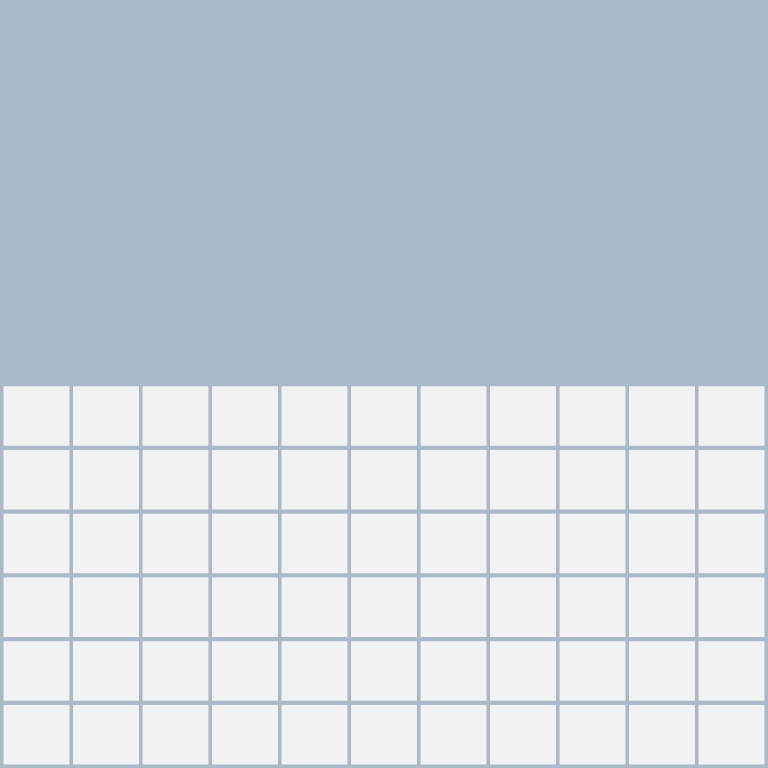
Reproduce this pattern procedurally as a Shadertoy shader.

```glsl
#define WALL_COLOR vec3(0.667, 0.725, 0.788)
#define TILE_COLOR vec3(0.949)
#define TILE_COUNT vec2(11.0, 6.0)
#define TILE_PITCH vec2(0.0905, 0.0830)
#define TILE_SIZE vec2(0.0858, 0.0775)
#define GRID_CORNER vec2(0.0046, 0.0046)

// Antialiased coverage of the nearest tile in a bounded grid
float tileCoverage(vec2 uv, vec2 pixel) {
    vec2 firstCenter = GRID_CORNER + 0.5 * TILE_SIZE;
    vec2 cell = floor((uv - firstCenter) / TILE_PITCH + 0.5);
    cell = clamp(cell, vec2(0.0), TILE_COUNT - 1.0);
    vec2 offset = abs(uv - firstCenter - cell * TILE_PITCH);
    vec2 coverage = clamp((0.5 * TILE_SIZE - offset) / pixel + 0.5, 0.0, 1.0);
    return coverage.x * coverage.y;
}

void mainImage(out vec4 fragColor, in vec2 fragCoord) {
    vec2 pixel = 1.0 / iResolution.xy;
    vec2 uv = fragCoord * pixel;

    // Pale tiles over the plain wall
    vec3 color = mix(WALL_COLOR, TILE_COLOR, tileCoverage(uv, pixel));
    fragColor = vec4(color, 1.0);
}
```
